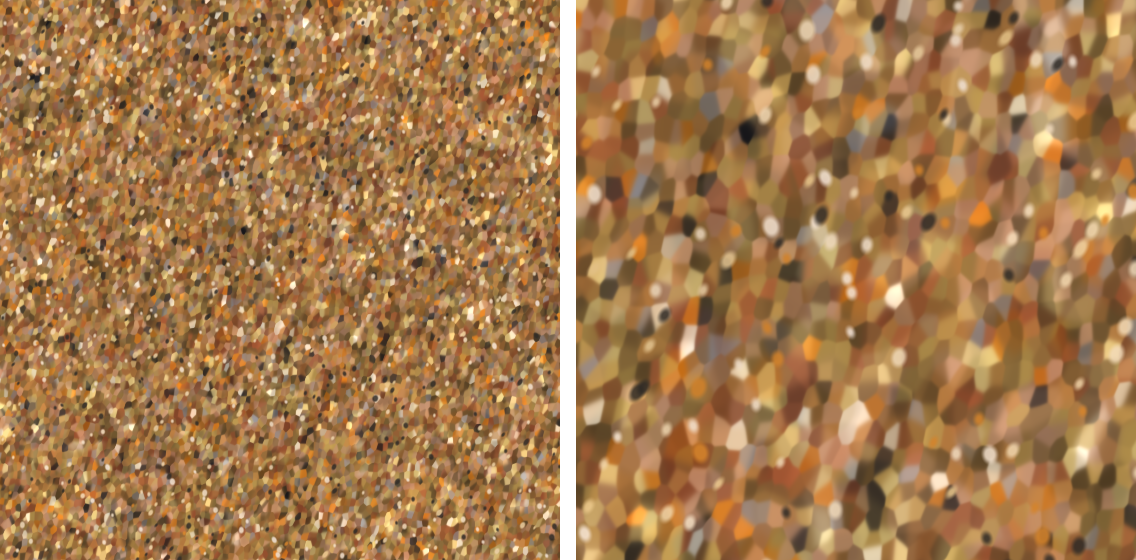
Left, the full canvas; right, a detail of the centre.
This texture is drawn by a Shadertoy shader. Its source:

```glsl
// Coarse golden-brown sand: soft, slightly upright grains with pale, orange and dark specks.

vec3 hash3(vec2 p) {
    vec3 q = fract(p.xyx * vec3(0.1031, 0.1030, 0.0973));
    q += dot(q, q.yxz + 33.33);
    return fract((q.xxy + q.yzz) * q.zyx);
}

// Mineral colour chosen by share of the sand
vec3 grainColor(float pick, float shade) {
    vec3 c = vec3(0.66, 0.45, 0.24);                 // tan
    if (pick > 0.22) c = vec3(0.68, 0.54, 0.29);     // ochre
    if (pick > 0.39) c = vec3(0.70, 0.52, 0.39);     // pinkish
    if (pick > 0.56) c = vec3(0.44, 0.33, 0.19);     // umber
    if (pick > 0.72) c = vec3(0.57, 0.32, 0.19);     // rust
    if (pick > 0.84) c = vec3(0.88, 0.77, 0.50);     // straw
    if (pick > 0.89) c = vec3(0.82, 0.47, 0.12);     // orange
    if (pick > 0.925) c = vec3(0.57, 0.53, 0.51);    // grey
    if (pick > 0.955) c = vec3(0.98, 0.91, 0.80);    // quartz
    if (pick > 0.975) c = vec3(0.20, 0.17, 0.15);    // dark mineral
    return c * mix(0.78, 1.22, shade);
}

// Cellular noise whose cells blend softly into each other
vec3 grainBed(vec2 p, float sharpness) {
    vec2 cell = floor(p);
    vec3 sum = vec3(0.0);
    float total = 0.0;
    for (int y = -1; y <= 1; y++)
    for (int x = -1; x <= 1; x++) {
        vec2 id = cell + vec2(x, y);
        vec3 h = hash3(id);
        vec2 d = p - id - 0.1 - 0.8 * h.xy;
        float w = exp(-sharpness * dot(d, d)) * (0.4 + h.z);
        vec3 tint = hash3(id + 71.7);
        sum += w * grainColor(tint.x, tint.y);
        total += w;
    }
    return sum / total;
}

// Sparse larger grains laid over the bed
vec3 addSpecks(vec3 color, vec2 p) {
    vec2 cell = floor(p);
    for (int y = -1; y <= 1; y++)
    for (int x = -1; x <= 1; x++) {
        vec2 id = cell + vec2(x, y);
        vec3 h = hash3(id + 213.0);
        vec3 k = hash3(id + 417.0);
        vec2 d = p - id - h.xy;
        d.x += (k.y - 0.5) * 0.7 * d.y;
        float size = mix(0.17, 0.36, k.z * k.z);
        float cover = 1.0 - smoothstep(size - 0.14, size + 0.16, length(d));
        vec3 speck = mix(vec3(0.92, 0.78, 0.54), vec3(0.97, 0.91, 0.86), k.y);
        if (k.x > 0.10) speck = vec3(0.84, 0.52, 0.17);
        if (k.x > 0.13) speck = vec3(0.19, 0.17, 0.15);
        color = mix(color, speck, cover * 0.85 * step(k.x, 0.17));
    }
    return color;
}

// Broad uneven patches from layered sines
float patches(vec2 p) {
    float sum = 0.0, gain = 0.5;
    for (int i = 0; i < 4; i++) {
        sum += gain * sin(p.x + 1.7 * sin(p.y)) * sin(p.y + 1.3 * sin(p.x * 0.8));
        p = mat2(1.5, 1.1, -1.1, 1.5) * p + 2.3;
        gain *= 0.65;
    }
    return sum;
}

void mainImage(out vec4 fragColor, in vec2 fragCoord) {
    vec2 uv = fragCoord / iResolution.y;

    // Grains lean slightly to the right
    vec2 p = vec2(uv.x - 0.14 * uv.y, uv.y);
    p += 0.0012 * sin(uv.yx * vec2(61.0, 47.0) + 3.0 * sin(uv * 23.0));

    // Fine grains over a coarser mottled bed
    vec3 fine = grainBed(p * vec2(118.0, 82.0) + 40.0, 9.0);
    vec3 coarse = grainBed(p * vec2(66.0, 46.0) + 190.0, 7.0);
    vec3 color = mix(coarse, fine, 0.66);

    // Restore contrast lost in the blending
    vec3 mean = vec3(0.63, 0.465, 0.285);
    color = mean + (color - mean) * 1.18;

    color = addSpecks(color, p * vec2(80.0, 62.0) + 20.0);
    color *= 1.0 + 0.06 * patches(uv * 7.0);
    fragColor = vec4(clamp(color, 0.0, 1.0), 1.0);
}
```
